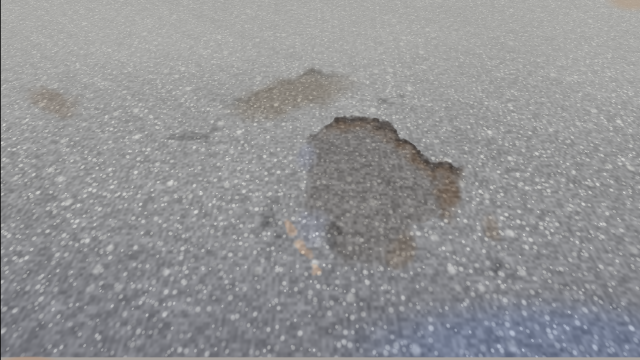
Write a WebGL 2 fragment shader that draws this texture.

```glsl
#version 300 es
precision highp float;
uniform vec2 u_resolution;
out vec4 fragColor;

float hash(vec2 p) {
    return fract(sin(dot(p, vec2(127.1, 311.7))) * 43758.5453);
}

float noise(vec2 p) {
    vec2 i = floor(p), f = fract(p);
    f = f * f * (3.0 - 2.0 * f);
    return mix(mix(hash(i), hash(i + vec2(1, 0)), f.x),
               mix(hash(i + vec2(0, 1)), hash(i + vec2(1, 1)), f.x), f.y);
}

float fbm(vec2 p) {
    float sum = 0.0, amp = 0.5;
    for (int i = 0; i < 4; i++) {
        sum += amp * noise(p);
        p = p * 2.03 + 17.3;
        amp *= 0.5;
    }
    return sum / 0.9375;
}

// Soft tilted ellipse: 1 inside, 0 outside
float blot(vec2 p, vec2 center, vec2 radius, float tilt) {
    float c = cos(tilt), s = sin(tilt);
    vec2 d = mat2(c, -s, s, c) * (p - center);
    return 1.0 - smoothstep(0.5, 1.3, length(d / radius));
}

// Bright stones, one per cell, with random size and strength
float stones(vec2 p, float density) {
    vec2 cell = floor(p);
    float glow = 0.0;
    for (int y = -1; y <= 1; y++)
    for (int x = -1; x <= 1; x++) {
        vec2 id = cell + vec2(x, y);
        vec2 center = id + vec2(hash(id + 3.1), hash(id + 8.7));
        float radius = 0.2 + 0.3 * hash(id + 5.3);
        float on = step(1.0 - density, hash(id + 1.9));
        float power = 0.35 + 0.65 * hash(id + 6.1);
        glow = max(glow, on * power * (1.0 - smoothstep(radius * 0.4, radius * 1.4, length(p - center))));
    }
    return glow;
}

void main() {
    vec2 uv = gl_FragCoord.xy / u_resolution;
    vec2 p = vec2(uv.x * 1.7778, uv.y);

    // Ground plane coordinates
    float depth = 1.0 / (1.6 - p.y);
    vec2 ground = vec2((p.x - 0.889) * depth, 1.3 * depth) + 4.0;
    vec2 warp = vec2(fbm(p * 22.0), fbm(p * 22.0 + 40.0)) - 0.5;
    vec2 w = p + warp * 0.045;

    // Road light: pale in the distance, bluish nearby
    vec3 color = mix(vec3(0.485, 0.49, 0.515), vec3(0.575, 0.577, 0.58), smoothstep(0.0, 0.55, p.y));
    color = mix(color, vec3(0.67, 0.67, 0.66), smoothstep(0.45, 1.0, p.y));
    color += vec3(-0.03, 0.0, 0.06) * blot(p, vec2(1.5, 0.03), vec2(0.5, 0.13), 0.0);
    color += 0.05 * (fbm(p * vec2(3.0, 7.0)) - 0.5);

    // Main hollow, bounded by a rim curve above and soft sides
    float rim = 0.68 - 0.13 * smoothstep(1.02, 1.22, w.x) - 0.05 * smoothstep(0.94, 0.87, w.x);
    float left = 0.85 + 0.08 * smoothstep(0.42, 0.32, w.y);
    float right = 1.285 - 0.14 * smoothstep(0.45, 0.35, w.y);
    float sides = smoothstep(-0.01, 0.025, w.x - left) * smoothstep(-0.01, 0.02, right - w.x);
    float below = rim - w.y;
    float hollow = sides * smoothstep(-0.004, 0.008, below) * smoothstep(0.245, 0.30, w.y);
    color = mix(color, vec3(0.465, 0.455, 0.45), 0.85 * hollow);

    // Shallow worn patch up and to the left
    float worn = blot(w, vec2(0.81, 0.735), vec2(0.165, 0.05), 0.22);
    color = mix(color, vec3(0.53, 0.505, 0.47), 0.85 * worn);
    float wornRim = 0.725 + 0.07 * smoothstep(0.66, 0.9, w.x);
    float wornSpan = smoothstep(0.58, 0.68, p.x) * smoothstep(0.97, 0.92, p.x);
    color -= 0.13 * wornSpan * smoothstep(0.014, 0.0, abs(w.y - wornRim)) * noise(p * 30.0);

    // Rust and shadow beneath the rim
    float rimSpan = smoothstep(0.88, 0.94, p.x) * smoothstep(1.30, 1.26, p.x);
    float rust = smoothstep(0.0, 0.015, below) * smoothstep(0.065, 0.02, below);
    float rustyEnd = blot(w, vec2(1.245, 0.47), vec2(0.035, 0.085), 0.15);
    float rusty = max(rust * rimSpan, rustyEnd) * (0.4 + 0.8 * noise(p * 45.0));
    color = mix(color, vec3(0.43, 0.36, 0.30), 0.7 * clamp(rusty, 0.0, 1.0));
    float shade = smoothstep(-0.005, 0.004, below) * smoothstep(0.027, 0.008, below);
    color = mix(color, vec3(0.27, 0.25, 0.24), 0.75 * shade * rimSpan);

    // Scattered dark scars and brown stains
    float scars = blot(w, vec2(0.545, 0.62), vec2(0.09, 0.03), 0.0)
                + blot(w, vec2(1.10, 0.727), vec2(0.045, 0.016), 0.0)
                + blot(w, vec2(0.76, 0.38), vec2(0.045, 0.07), 0.2)
                + blot(w, vec2(0.93, 0.33), vec2(0.018, 0.07), 0.2)
                + blot(w, vec2(1.39, 0.25), vec2(0.04, 0.025), 0.0);
    color -= 0.11 * scars * smoothstep(0.3, 0.7, noise(p * vec2(35.0, 50.0)));
    float stains = blot(w, vec2(1.365, 0.37), vec2(0.025, 0.05), 0.2)
                 + blot(w, vec2(0.15, 0.72), vec2(0.07, 0.035), -0.4)
                 + blot(w, vec2(1.12, 0.30), vec2(0.04, 0.05), -0.5);
    color = mix(color, vec3(0.50, 0.45, 0.40), 0.5 * min(stains, 1.0));

    // Pale bluish filler and tan chips at the lower left of the hollow
    float filler = blot(w, vec2(0.865, 0.37), vec2(0.058, 0.045), 0.0)
                 + blot(w, vec2(0.85, 0.56), vec2(0.035, 0.035), 0.0);
    color = mix(color, vec3(0.55, 0.56, 0.60), 0.8 * min(filler, 1.0));
    float chips = blot(w, vec2(0.797, 0.37), vec2(0.014, 0.026), 0.3)
                + blot(w, vec2(0.84, 0.31), vec2(0.017, 0.028), 0.4)
                + blot(w, vec2(0.868, 0.252), vec2(0.018, 0.012), 0.0);
    color = mix(color, vec3(0.68, 0.59, 0.52), 0.75 * min(chips, 1.0));

    // Asphalt grain and bright stones, fading with distance
    float near = 1.0 - 0.65 * smoothstep(0.45, 1.0, p.y);
    float grain = noise(ground * 150.0) + 0.7 * noise(ground * 75.0 + 9.0) - 0.85;
    color += 0.13 * grain * near;
    float glints = max(stones(ground * 95.0, 0.30), stones(ground * 48.0 + 31.0, 0.07));
    color += vec3(0.20, 0.20, 0.185) * glints * near * (1.0 - 0.35 * hollow);

    // Frame edges: pale strip below, tan corners, dark line at left
    color = mix(color, vec3(0.66, 0.64, 0.62), smoothstep(0.010, 0.005, p.y));
    color = mix(color, vec3(0.70, 0.61, 0.52), 0.6 * blot(p, vec2(1.76, 1.0), vec2(0.07, 0.03), 0.0));
    color = mix(color, vec3(0.72, 0.58, 0.48), 0.6 * blot(p, vec2(0.08, 0.0), vec2(0.07, 0.01), 0.0));
    color *= mix(0.25, 1.0, smoothstep(0.001, 0.004, p.x));
    fragColor = vec4(clamp(color, 0.0, 1.0), 1.0);
}
```
